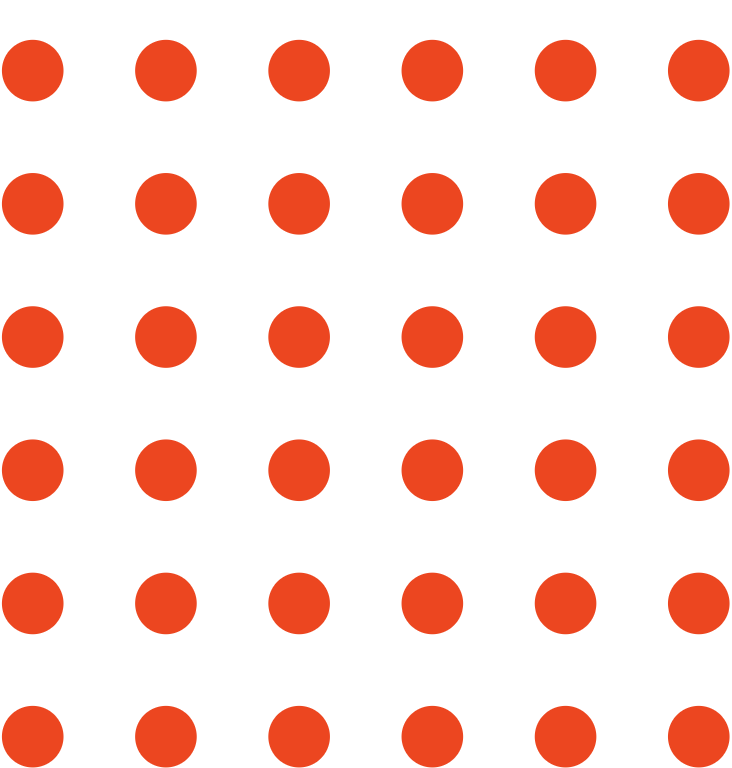
This pattern is drawn by a Shadertoy shader. Its source:

```glsl
// Six by six grid of flat orange-red dots on white.
// Each point finds its nearest grid centre, then a circle distance
// gives an antialiased disc. Lengths are fractions of canvas height.

#define GRID_COUNT 6.0
#define PITCH 0.17345
#define RADIUS 0.0401
#define FIRST_CENTRE vec2(0.0426, 0.0408)
#define DOT_COLOUR vec3(0.925, 0.275, 0.125)
#define PAPER_COLOUR vec3(1.0)

// Signed distance to the nearest dot, limited to the finite grid
float dotGridDistance(vec2 p) {
    vec2 q = p - FIRST_CENTRE;
    vec2 cell = clamp(floor(q / PITCH + 0.5), 0.0, GRID_COUNT - 1.0);
    return length(q - cell * PITCH) - RADIUS;
}

void mainImage(out vec4 fragColor, in vec2 fragCoord) {
    vec2 p = fragCoord / iResolution.y;

    // One-pixel soft edge
    float pixel = 1.0 / iResolution.y;
    float coverage = clamp(0.5 - dotGridDistance(p) / pixel, 0.0, 1.0);

    fragColor = vec4(mix(PAPER_COLOUR, DOT_COLOUR, coverage), 1.0);
}
```
